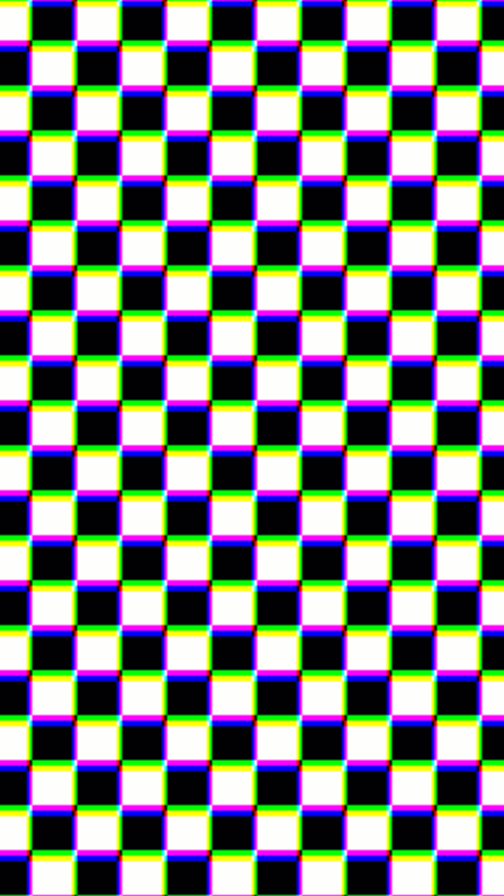
Give the GLSL for this pattern, as a Shadertoy shader.

```glsl
#define CELL 0.0502                 // square side, in canvas heights
#define ORIGIN vec2(0.655, 0.022)   // first corner from the top left, in cells
#define FRINGE vec2(0.060, 0.124)   // colour separation, in cells
#define SOFTNESS 0.035              // least half-width of an edge, in cells
#define INK vec3(0.005, 0.005, 0.012)
#define PAPER vec3(0.995, 1.0, 0.99)

// Smoothed square wave: +1 on even cells, -1 on odd cells.
vec2 squareWave(vec2 t, float halfWidth) {
    vec2 signedDist = 0.5 - abs(mod(t + 0.5, 2.0) - 1.0);
    return 2.0 * smoothstep(-halfWidth, halfWidth, signedDist) - 1.0;
}

// Checkerboard coverage: 0 on ink squares, 1 on paper squares.
float checker(vec2 cell, float halfWidth) {
    vec2 wave = squareWave(cell, halfWidth);
    return 0.5 - 0.5 * wave.x * wave.y;
}

void mainImage(out vec4 fragColor, in vec2 fragCoord) {
    // Cell coordinates, growing right and down from the top left
    vec2 fromTop = vec2(fragCoord.x, iResolution.y - fragCoord.y) / iResolution.y;
    vec2 cell = fromTop / CELL - ORIGIN;
    float pixel = 1.0 / (iResolution.y * CELL);
    float halfWidth = max(SOFTNESS, 0.7 * pixel);

    // Green slides right and up, blue slides left and down, red stays
    vec2 slide = FRINGE * vec2(1.0, -1.0);
    vec3 light = vec3(checker(cell, halfWidth),
                      checker(cell - slide, halfWidth),
                      checker(cell + slide, halfWidth));

    fragColor = vec4(mix(INK, PAPER, light), 1.0);
}
```
